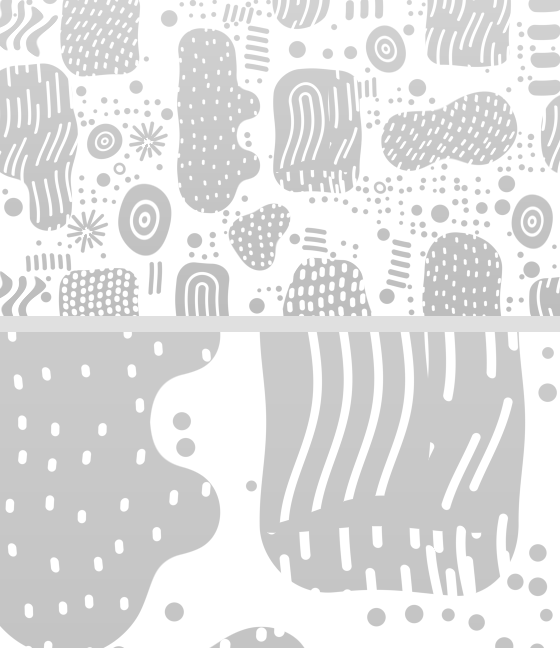
Top, the full canvas; bottom, a detail of the centre.
Reproduce this pattern procedurally as a Shadertoy shader.

```glsl
// Hand-cut grey pebbles, arches and doodle marks scattered on white paper.

const float HEIGHT = 4.32;
const vec3 PAPER = vec3(1.);
const vec3 GREY_LOW = vec3(.74), GREY_HIGH = vec3(.825);

float hash(vec2 p) {
  vec3 q = fract(p.xyx * .1031);
  q += dot(q, q.yzx + 33.33);
  return fract((q.x + q.y) * q.z);
}
vec2 hash2(vec2 p) { return vec2(hash(p + 7.), hash(p + 31.)) - .5; }
vec2 turn(vec2 p, float a) {
  float c = cos(a), s = sin(a);
  return vec2(c * p.x + s * p.y, c * p.y - s * p.x);
}
vec2 wave(vec2 p, float amount, float rate) { return p + amount * sin(p.yx * rate); }

// Distance functions
float box(vec2 p, vec2 c, vec2 h, float r) {
  vec2 q = abs(p - c) - h + r;
  return length(max(q, 0.)) + min(max(q.x, q.y), 0.) - r;
}
float oval(vec2 p, vec2 c, vec2 r) { return (length((p - c) / r) - 1.) * min(r.x, r.y); }
float bar(vec2 q, float len, float r) {
  q.x -= clamp(q.x, -len, len);
  return length(q) - r;
}
float blend(float a, float b, float k) {
  float h = max(k - abs(a - b), 0.) / k;
  return min(a, b) - h * h * k * .25;
}

// Jittered upright dashes, one per cell
float dashes(vec2 p, vec2 cell, float len, float r) {
  p.y += cell.y * hash(vec2(floor(p.x / cell.x), 5.));
  vec2 id = floor(p / cell);
  vec2 slack = max(cell - 2. * vec2(r, len + r), 0.);
  vec2 q = (fract(p / cell) - .5) * cell - hash2(id) * slack * .7;
  return bar(q.yx, len * mix(.6, 1., hash(id)), r);
}
// Nested upside-down U lines
float arches(vec2 q, float pitch, float drop) {
  float r = length(vec2(q.x, max(q.y, 0.)));
  float line = abs(fract(r / pitch) - .5) * pitch - .02;
  return max(max(line, r - 2. * pitch), -q.y - drop);
}
// A row of parallel bars
void row(inout float d, vec2 p, vec2 c, float angle, float count, float gap, float len) {
  vec2 q = turn(p - c, angle);
  q.y += .5 * count * gap;
  float id = clamp(floor(q.y / gap), 0., count - 1.);
  q.y -= (id + .5) * gap;
  d = min(d, bar(q, len * mix(.75, 1.1, hash(vec2(id, count))), gap * .27));
}
float burst(vec2 q, float r) {
  float sector = 6.2832 / 12., id = floor(atan(q.y, q.x) / sector);
  q = turn(q, (id + .5) * sector);
  return bar(q - vec2(r * .6, 0.), r * mix(.1, .4, hash(vec2(id, 2.))), .025);
}

// art.x: nearest shape, art.y: white marks cut into it
void add(inout vec2 art, float shape, float cut) { if (shape < art.x) art = vec2(shape, cut); }
void egg(inout vec2 art, vec2 p, vec2 c, vec2 r) {
  float e = length((p - c) / r), size = min(r.x, r.y);
  add(art, (e - 1.) * size, (abs(abs(e - .33) - .17) - .06) * size);
}

vec2 pattern(vec2 p) {
  p = wave(p, .015, 7.);
  vec2 art = vec2(9.), w = wave(p, .07, 4.), s = wave(p, .06, 12.);
  float lines = dashes(turn(w, -.1), vec2(.14, .7), .28, .021);
  float flecks = dashes(turn(w, -.3), vec2(.125, .17), .035, .02);
  // Tall and boxy bodies
  add(art, box(p, vec2(1.37, 3.9), vec2(.53, .61), .28), flecks);
  float leaf = bar(p.yx - vec2(2., .68), .56, .29);
  add(art, blend(box(p, vec2(.4, 2.67), vec2(.6, .77), .45), leaf, .25), lines);
  float fingers = bar(vec2(p.x - 3.1, abs(p.y - 2.46) - .41), .28, .19);
  float tower = box(p, vec2(2.83, 2.68), vec2(.39, 1.26), .35);
  add(art, blend(tower, fingers, .25), dashes(p, vec2(.17, .21), .017, .019));
  float ticks = max(dashes(p, vec2(.15, .3), .1, .022), p.y - 1.98);
  float grain = min(max(lines, 4.5 - p.x), arches(w - vec2(4.14, 2.9), .14, .85));
  add(art, box(p, vec2(4.34, 2.53), vec2(.59, .84), .32), min(grain, ticks));
  float bow = oval(p, vec2(6.6, 2.58), vec2(.46, .5));
  add(art, blend(oval(p, vec2(5.6, 2.4), vec2(.4)), bow, .7), flecks);
  add(art, box(p, vec2(6.4, 3.98), vec2(.57, .56), .2), lines);
  // Bodies along the lower edge
  vec2 hill = vec2((p.x - 4.47) / (1.25 - .55 * p.y), p.y);
  add(art, box(hill, vec2(0., .1), vec2(.5, .68), .25), dashes(p, vec2(.14, .2), .04, .036));
  add(art, box(p, vec2(6.32, .3), vec2(.53, .84), .5), dashes(p, vec2(.14, .19), .025, .02));
  add(art, box(p, vec2(1.36, .1), vec2(.54), .25), dashes(p, vec2(.12), .01, .036));
  add(art, box(p, vec2(2.77, .2), vec2(.36, .53), .25), arches(p - vec2(2.77, .38), .14, .6));
  add(art, box(p, vec2(7.7, .2), vec2(.45, .33), .2), lines);
  // Bean, side pebbles and ringed eggs
  float bean = blend(oval(p, vec2(3.74, 1.32), vec2(.23)), oval(p, vec2(3.35, 1.14), vec2(.2)), .3);
  add(art, blend(bean, oval(p, vec2(3.52, .82), vec2(.2)), .4), dashes(p, vec2(.13), .01, .024));
  add(art, oval(p, vec2(4.11, 4.3), vec2(.4, .38)), lines);
  add(art, oval(p, vec2(7.75, 2.48), vec2(.37, .55)), lines);
  egg(art, p, vec2(5.28, 3.64), vec2(.27, .32));
  egg(art, p, vec2(1.98, 1.33), vec2(.36, .49));
  egg(art, p, vec2(1.42, 2.38), vec2(.24));
  egg(art, p, vec2(7.28, 1.3), vec2(.28, .37));
  // Bars, squiggles, bursts and rings
  float m = min(burst(p - vec2(2.01, 2.4), .26), burst(p - vec2(1.2, 1.17), .28));
  row(m, p, vec2(3.52, 3.65), -.1, 5., .13, .15);
  row(m, p, vec2(3.25, 4.12), 1.4, 4., .11, .09);
  row(m, p, vec2(4.97, 4.2), 1.6, 3., .2, .1);
  row(m, p, vec2(5.02, 3.1), 1.7, 3., .1, .11);
  row(m, p, vec2(4.32, 1.03), -.1, 3., .12, .14);
  row(m, p, vec2(5.46, .72), -.15, 5., .14, .12);
  row(m, p, vec2(2.12, .53), 1.6, 2., .11, .18);
  row(m, p, vec2(.65, .73), 1.6, 6., .11, .08);
  row(m, p, vec2(7.45, 3.7), 0., 4., .38, .13);
  row(m, s, vec2(.28, 3.96), 1.1, 4., .2, .3);
  row(m, s, vec2(.2, .25), 1.2, 3., .22, .3);
  float ring = min(length(p - vec2(1.65, 2.)), length(p - vec2(5.19, 1.74)));
  add(art, min(m, abs(ring - .065) - .018), 1.);
  return art;
}

// One round spot per cell, shrunk to fit the free room
float spots(vec2 p, float cell, float low, float high, float chance) {
  vec2 id = floor(p / cell), c = (id + .5 + .4 * hash2(id)) * cell;
  if (hash(id + 17.) > chance) return 9.;
  float r = min(mix(low, high, hash(id + 3.)), pattern(c).x - low * .8);
  return r < low * .8 ? 9. : length(p - c) - r;
}
float pebbles(vec2 p) { return spots(p, .42, .07, .13, .6); }
float fill(float d, float blur) { return 1. - smoothstep(-blur, blur, d); }

void mainImage(out vec4 fragColor, in vec2 fragCoord) {
  float unit = HEIGHT / iResolution.y, blur = .7 * unit, cell = .15;
  vec2 p = fragCoord * unit, art = pattern(p);
  float ink = fill(art.x, blur) * (1. - fill(art.y, blur));
  // Fine dots cluster between the pebbles
  vec2 site = (floor(p / cell) + .5) * cell;
  bool meadow = oval(site, vec2(6., 1.6), vec2(1.3, .45)) < 0.;
  float chance = meadow || hash(floor(site / .5)) < .45 ? .85 : .05;
  if (pebbles(site) < .09) chance = 0.;
  ink = max(ink, fill(min(pebbles(p), spots(p, cell, .026, .044, chance)), blur));
  fragColor = vec4(mix(PAPER, mix(GREY_LOW, GREY_HIGH, p.y / HEIGHT), ink), 1.);
}
```
